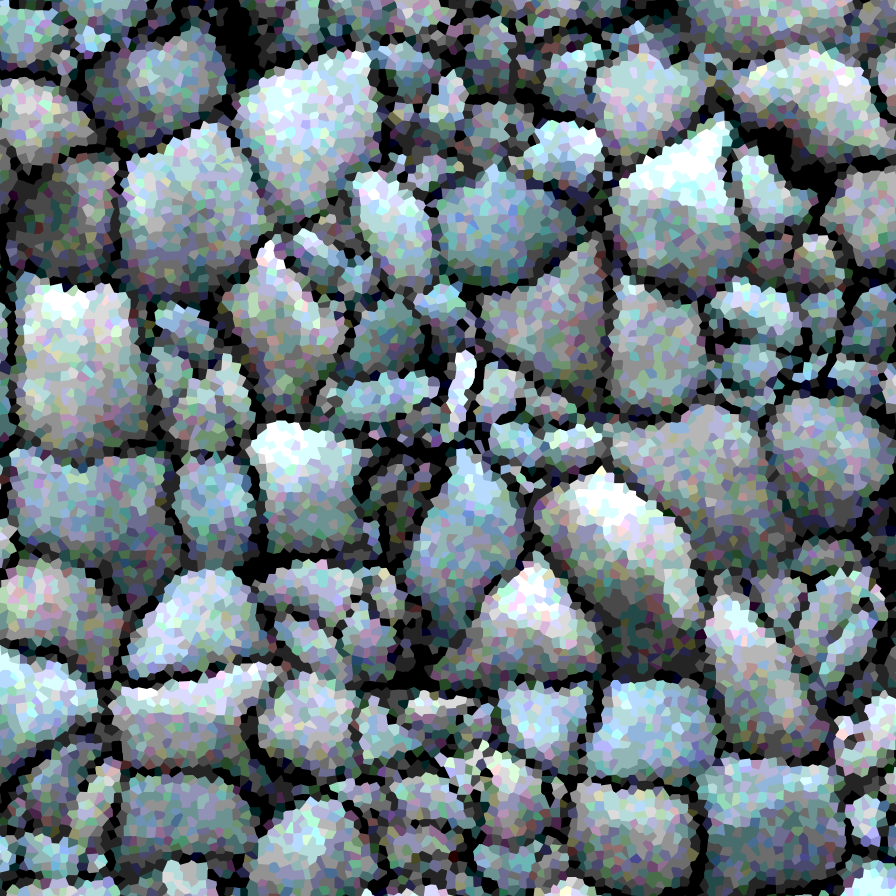
Write a WebGL 1 fragment shader that draws this texture.

```glsl
precision highp float;
// Heap of blue-grey crushed stones, broken into small flat posterised chips.

uniform vec2 u_resolution;

#define CHIP_SCALE 104.0   // chips across the canvas
#define STONE_SCALE 7.4    // large stones across the canvas
#define RUBBLE_RATIO 1.8   // how much finer the small stones are
#define RUBBLE_SHARE 0.30  // share of large stones replaced by small ones
#define GAP_WIDTH 0.15     // width of the dark joints
#define BASE_LIGHT 0.67
#define TOP_LIGHT 0.32     // brightening towards the top of a stone
#define GRAIN 0.17         // colour jitter per chip
#define LEVELS 7.0         // tone steps per channel
#define WARM_TINT vec3(0.97, 1.00, 1.01)
#define BLUE_TINT vec3(0.80, 1.00, 1.11)

vec3 hash3(vec2 p) {
  vec3 q = fract(p.xyx * vec3(0.1031, 0.1030, 0.0973));
  q += dot(q, q.yxz + 33.33);
  return fract((q.xxy + q.yzz) * q.zyx);
}

vec3 noise3(vec2 p) {
  vec2 i = floor(p), f = fract(p);
  f = f * f * (3.0 - 2.0 * f);
  return mix(mix(hash3(i), hash3(i + vec2(1, 0)), f.x),
             mix(hash3(i + vec2(0, 1)), hash3(i + vec2(1, 1)), f.x), f.y);
}

vec2 direction(float turn) {
  return vec2(cos(6.2832 * turn), sin(6.2832 * turn));
}

// One layer of packed stones: x = light, y = joint mask, z = distance, w = id.
vec4 stoneLayer(vec2 p, float seed, float roughness) {
  float nearest = 9.0, second = 9.0;
  vec2 offset = vec2(0.0);
  vec3 traits = vec3(0.0);
  for (int y = -1; y <= 1; y++) {
    for (int x = -1; x <= 1; x++) {
      vec2 cell = floor(p) + vec2(x, y);
      vec3 place = hash3(cell + seed);
      vec3 form = hash3(cell + seed + 71.0);
      vec2 rel = p - cell - 0.5 - 0.8 * (place.xy - 0.5);
      vec2 axis = direction(place.z);
      float stretch = mix(1.0, 1.3, form.x);
      vec2 local = vec2(dot(rel, axis) / stretch,
                        dot(rel, vec2(-axis.y, axis.x)) * stretch);
      float d = length(local) / mix(0.75, 1.2, form.y);
      if (d < nearest) {
        second = nearest;
        nearest = d;
        offset = rel;
        traits = form;
      } else {
        second = min(second, d);
      }
    }
  }
  float gap = second - nearest;
  // A random plane splits each stone into a lit and a shaded facet.
  vec2 facetAxis = direction(traits.x * 7.0);
  float facet = smoothstep(-0.06, 0.06, dot(offset, facetAxis) - 0.2 * (traits.y - 0.5));
  float light = BASE_LIGHT + TOP_LIGHT * offset.y + 0.2 * (traits.z - 0.5);
  light += (facet - 0.5) * (0.08 + 0.16 * facetAxis.y);
  light *= mix(0.66, 1.0, smoothstep(0.0, 0.42, gap + 0.35 * offset.y));
  float joint = smoothstep(0.0, GAP_WIDTH, gap + 0.1 * (roughness - 0.45));
  return vec4(light, joint, nearest, traits.z);
}

// Flat colour of the chip whose site lies at p (canvas units).
vec3 chipColour(vec2 p, vec3 grain) {
  vec2 q = p * STONE_SCALE;
  vec3 coarse = noise3(q * 1.7 + 5.0);
  vec3 fine = noise3(q * 4.3 + 19.0);
  q += 0.30 * (coarse.xy - 0.5) + 0.12 * (fine.xy - 0.5);

  vec4 large = stoneLayer(q, 13.0, coarse.z);
  vec4 small = stoneLayer(q * RUBBLE_RATIO, 157.0, fine.z);
  float body = step(RUBBLE_SHARE, fract(large.w * 17.3));
  body *= 1.0 - smoothstep(0.72, 0.84, large.z);
  float rubble = small.x * small.y * 0.93;
  float light = large.y * mix(rubble, large.x, body);
  float id = fract(mix(small.w, large.w, step(0.5, body)) * 5.7);

  light *= 1.0 + 0.30 * (fine.z - 0.5) + 0.26 * (coarse.x - 0.5);
  light += 0.10 * (fract(dot(grain, vec3(7.1, 5.3, 3.7))) - 0.5);
  vec3 colour = light * mix(WARM_TINT, BLUE_TINT, id);
  colour += GRAIN * (grain - 0.5) * smoothstep(0.0, 0.4, light);
  return floor(clamp(colour, 0.0, 1.0) * LEVELS + 0.5) / LEVELS;
}

void main() {
  float canvas = min(u_resolution.x, u_resolution.y);
  vec2 p = gl_FragCoord.xy / canvas * CHIP_SCALE;

  // Two nearest chip sites, relative to p.
  vec2 siteA = vec2(9.0), siteB = vec2(9.0), cellA = vec2(0.0), cellB = vec2(0.0);
  for (int y = -1; y <= 1; y++) {
    for (int x = -1; x <= 1; x++) {
      vec2 cell = floor(p) + vec2(x, y);
      vec2 site = cell + 0.5 + 0.85 * (hash3(cell).xy - 0.5) - p;
      if (dot(site, site) < dot(siteA, siteA)) {
        siteB = siteA; cellB = cellA;
        siteA = site;  cellA = cell;
      } else if (dot(site, site) < dot(siteB, siteB)) {
        siteB = site;  cellB = cell;
      }
    }
  }

  // Blend the two chips over one pixel at their shared edge.
  float edge = dot(0.5 * (siteA + siteB), normalize(siteB - siteA));
  float blend = clamp(0.5 - edge * canvas / CHIP_SCALE, 0.0, 0.5);
  vec3 colour = chipColour((p + siteA) / CHIP_SCALE, hash3(cellA + 311.0));
  if (blend > 0.0) {
    colour = mix(colour, chipColour((p + siteB) / CHIP_SCALE, hash3(cellB + 311.0)), blend);
  }
  gl_FragColor = vec4(colour, 1.0);
}
```
